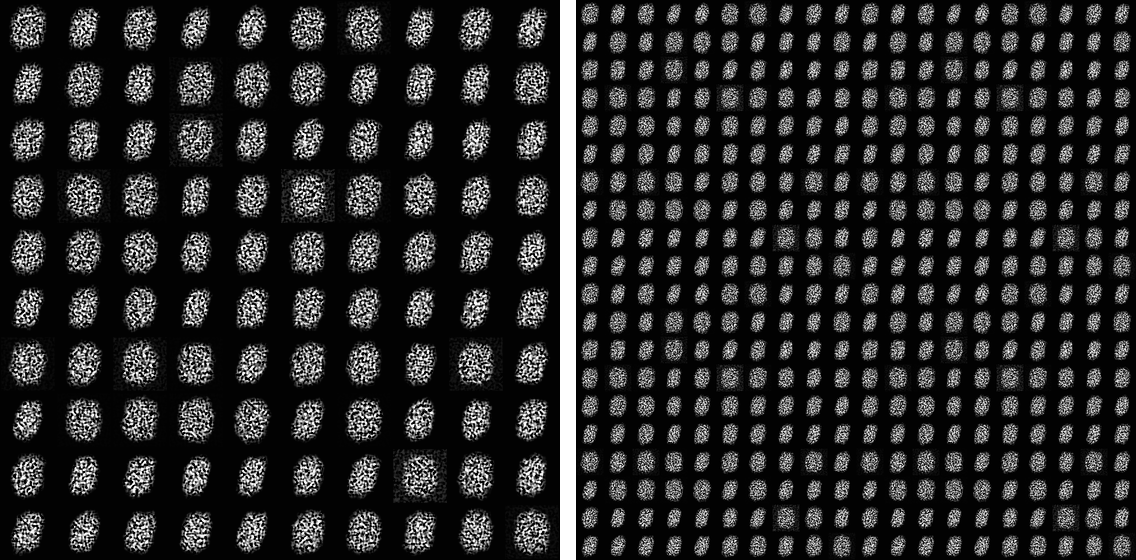
Left: one tile. Right: repeated 2 by 2.
Write a WebGL 1 fragment shader that draws this pattern.

```glsl
precision highp float;

uniform vec2 u_resolution;

const float REPEATS = 10.0;
const float GRAINS = 220.0;
const float CLUMPS = 60.0;
const vec3 BLACK = vec3(0.008);
const vec3 WHITE = vec3(0.98);

float hash(vec2 cell, float seed) {
  vec3 q = fract(cell.xyx * 0.1031 + seed * 0.137);
  q += dot(q, q.yzx + 33.33);
  return fract((q.x + q.y) * q.z);
}

// Contribution of one lattice corner, wrapped to the period
float corner(vec2 cell, vec2 offset, vec2 f, float period, float seed) {
  float angle = 6.28318 * hash(mod(cell + offset, period), seed);
  return dot(vec2(cos(angle), sin(angle)), f - offset);
}

float gradientNoise(vec2 p, float period, float seed) {
  vec2 cell = floor(p);
  vec2 f = p - cell;
  vec2 w = f * f * f * (f * (f * 6.0 - 15.0) + 10.0);
  float bottom = mix(corner(cell, vec2(0.0, 0.0), f, period, seed),
                     corner(cell, vec2(1.0, 0.0), f, period, seed), w.x);
  float top = mix(corner(cell, vec2(0.0, 1.0), f, period, seed),
                  corner(cell, vec2(1.0, 1.0), f, period, seed), w.x);
  return mix(bottom, top, w.y);
}

// Two layers half a step apart, so the zeros of one are filled by the other
float grainNoise(vec2 uv) {
  vec2 p = uv * GRAINS;
  return gradientNoise(p, GRAINS, 1.0) + gradientNoise(p + 0.5, GRAINS, 2.0);
}

// Rounded, slanted blob: 0 at the centre, 1 on the outline
float blobDistance(vec2 p, vec2 halfSize, float slant) {
  p.x -= slant * p.y;
  vec2 q = pow(abs(p) / halfSize + 1e-4, vec2(2.8));
  return pow(q.x + q.y, 1.0 / 2.8);
}

// Square panel with a narrow dark gutter
float panelMask(vec2 p, float halfSide, float blur) {
  float edge = max(abs(p.x), abs(p.y)) - halfSide;
  return 1.0 - smoothstep(-blur, blur, edge);
}

void main() {
  vec2 uv = gl_FragCoord.xy / u_resolution;
  vec2 cell = floor(uv * REPEATS);
  vec2 p = fract(uv * REPEATS) - 0.5;
  float blur = REPEATS / min(u_resolution.x, u_resolution.y);

  // Each repeat has its own spread: narrow ones lean, wide ones stray
  float spread = hash(cell, 3.0);
  float lean = mix(0.22, 0.03, spread) + 0.1 * (hash(cell, 4.0) - 0.5);
  vec2 halfSize = mix(vec2(0.225, 0.345), vec2(0.325, 0.385), spread);

  float clump = gradientNoise(uv * CLUMPS, CLUMPS, 5.0);
  float d = blobDistance(p, halfSize, lean) + 0.22 * clump;
  float body = 1.0 - smoothstep(0.75, 1.15, d);

  // Speckle, brighter along the core of the narrow blobs
  float core = 0.22 * (1.0 - spread) * max(1.0 - d, 0.0);
  float speckle = 0.4 + 1.25 * grainNoise(uv) + 0.25 * clump + core;
  speckle = clamp(speckle, 0.0, 1.0);

  // Faint haze fills the panels of the widest blobs
  float haze = 0.3 * pow(spread, 24.0) * panelMask(p, 0.475, blur);

  float light = speckle * max(body, haze);
  gl_FragColor = vec4(mix(BLACK, WHITE, light), 1.0);
}
```
